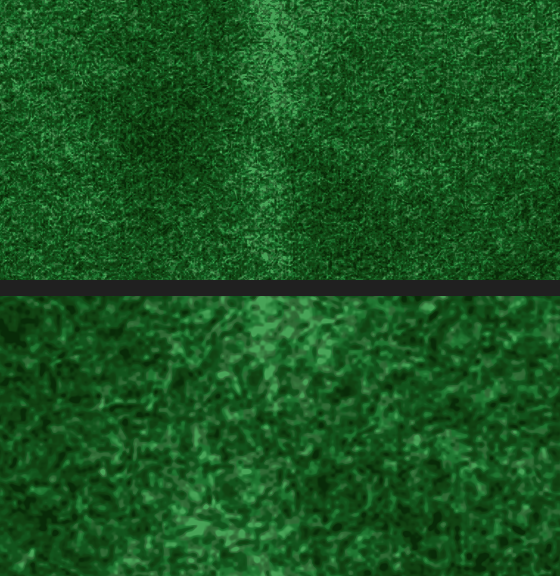
Top, the full canvas; bottom, a detail of the centre.
Reproduce this texture procedurally as a WebGL 1 fragment shader.

```glsl
precision highp float;
// Green velvet pile: fine lit tufts over soft patches of brushed nap.
// Layered value noise makes a tone in units of standard deviation,
// which a ramp of five greens turns into colour.

uniform vec2 u_resolution;

const vec3 SHADOW = vec3(0.03, 0.17, 0.03);
const vec3 DEEP   = vec3(0.065, 0.26, 0.07);
const vec3 BODY   = vec3(0.07, 0.33, 0.11);
const vec3 FRESH  = vec3(0.12, 0.46, 0.19);
const vec3 DUSTY  = vec3(0.19, 0.42, 0.21);
const vec3 SHEEN  = vec3(0.28, 0.64, 0.34);

float hash(vec2 p) {
  return fract(sin(dot(p, vec2(127.1, 311.7))) * 43758.5453);
}

// Smooth value noise, centred on zero with a deviation near one
float noise(vec2 p) {
  vec2 cell = floor(p);
  vec2 f = fract(p);
  f = f * f * (3.0 - 2.0 * f);
  float low = mix(hash(cell), hash(cell + vec2(1.0, 0.0)), f.x);
  float high = mix(hash(cell + vec2(0.0, 1.0)), hash(cell + vec2(1.0, 1.0)), f.x);
  return (mix(low, high, f.y) - 0.5) * 4.7;
}

float fbm(vec2 p) {
  float sum = 0.0;
  float gain = 0.6;
  for (int i = 0; i < 5; i++) {
    sum += gain * noise(p);
    p = mat2(1.6, 1.2, -1.2, 1.6) * p + 17.3;
    gain *= 0.6;
  }
  return sum;
}

// Soft elliptical patch
float patchAt(vec2 p, vec2 center, vec2 radius) {
  vec2 d = (p - center) / radius;
  return exp(-dot(d, d));
}

// Brushed areas of the nap, lighter or darker than the body
float nap(vec2 p) {
  vec2 q = p + 0.035 * vec2(fbm(p * 5.0), fbm(p * 5.0 + 40.0));
  float center = 0.945 + 0.03 * q.y;
  float width = mix(0.09, 0.14, smoothstep(0.4, 1.0, q.y));
  float across = (q.x - center) / width;
  float tone = exp(-across * across) * (0.75 + 0.75 * smoothstep(0.5, 1.0, q.y));
  tone += 0.45 * patchAt(q, vec2(0.05, 0.85), vec2(0.3, 0.3));
  tone += 0.35 * patchAt(q, vec2(0.3, 0.3), vec2(0.2, 0.3));
  tone += 0.45 * patchAt(q, vec2(0.72, 0.1), vec2(0.16, 0.16));
  tone += 0.55 * patchAt(q, vec2(1.35, 0.42), vec2(0.15, 0.12));
  tone += 0.45 * patchAt(q, vec2(1.6, 0.85), vec2(0.4, 0.2));
  tone -= 0.65 * patchAt(q, vec2(0.6, 0.42), vec2(0.2, 0.4));
  tone -= 0.75 * patchAt(q, vec2(1.25, 0.18), vec2(0.2, 0.22));
  tone -= 0.4 * patchAt(q, vec2(1.18, 0.6), vec2(0.15, 0.2));
  tone -= 0.6 * patchAt(q, vec2(2.0, 0.1), vec2(0.3, 0.3));
  return tone + 0.2 * fbm(p * vec2(6.0, 8.0) + 9.0);
}

// Small tufts lit from the upper left, with faint knitted columns
float pile(vec2 p) {
  vec2 q = p + 0.004 * vec2(noise(p * 31.0), noise(p * 31.0 + 70.0));
  vec2 toLight = vec2(-0.0035, 0.005);
  float relief = noise(q * vec2(78.0, 92.0)) - noise((q + toLight) * vec2(78.0, 92.0));
  float fiber = noise(q * vec2(118.0, 132.0) + 23.0);
  float speck = noise(p * 190.0 + 51.0);
  float clump = noise(q * vec2(38.0, 50.0) + 80.0);
  float rib = sin(6.2832 * 74.0 * q.x) * smoothstep(-0.5, 1.5, noise(p * 4.0 + 5.0));
  return 0.36 * relief + 0.48 * fiber + 0.36 * speck + 0.2 * clump + 0.22 * rib;
}

vec3 ramp(float tone, float dustiness) {
  vec3 light = mix(FRESH, DUSTY, dustiness);
  vec3 color = mix(SHADOW, DEEP, smoothstep(-1.8, -0.75, tone));
  color = mix(color, BODY, smoothstep(-0.75, 0.05, tone));
  color = mix(color, light, smoothstep(0.05, 0.9, tone));
  return mix(color, SHEEN, smoothstep(0.9, 2.1, tone));
}

void main() {
  vec2 p = gl_FragCoord.xy / u_resolution.y;
  float tone = nap(p) + pile(p) - 0.05;
  float dustiness = smoothstep(-0.6, 0.6, noise(p * 105.0 + 130.0));
  gl_FragColor = vec4(ramp(tone, dustiness), 1.0);
}
```
